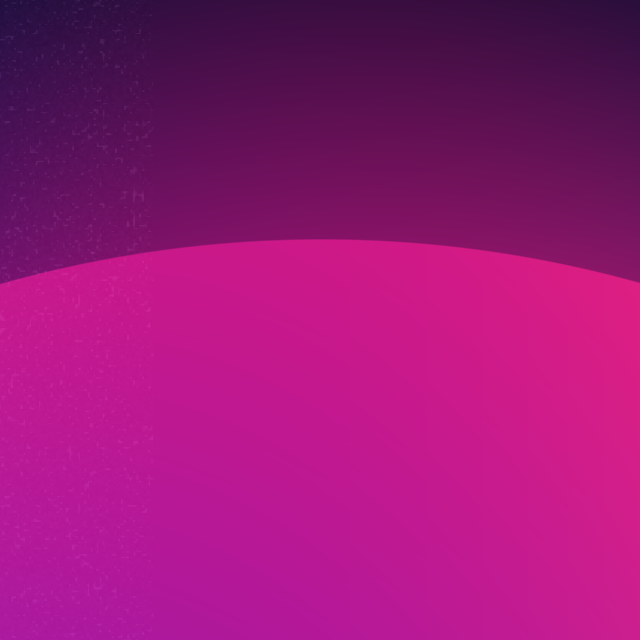
Give the GLSL for this background, as a Shadertoy shader.

```glsl
// A vast magenta disc rising under a plum dusk sky, with a grainy strip at left.
// Both areas are four-corner gradients with a soft bulge along the middle;
// the grain is value noise, cut into faint specks.

float hash(vec2 cell) {
    vec3 p = fract(cell.xyx * 0.1031);
    p += dot(p, p.yzx + 33.33);
    return fract((p.x + p.y) * p.z);
}

float valueNoise(vec2 p) {
    vec2 cell = floor(p);
    vec2 f = fract(p);
    f = f * f * (3.0 - 2.0 * f);
    return mix(mix(hash(cell), hash(cell + vec2(1, 0)), f.x),
               mix(hash(cell + vec2(0, 1)), hash(cell + vec2(1, 1)), f.x), f.y);
}

vec3 cornerBlend(vec3 lowLeft, vec3 lowRight, vec3 highLeft, vec3 highRight, vec2 t) {
    return mix(mix(lowLeft, lowRight, t.x), mix(highLeft, highRight, t.x), t.y);
}

void mainImage(out vec4 fragColor, in vec2 fragCoord) {
    vec2 uv = fragCoord / iResolution.xy;
    float pixel = 1.0 / iResolution.y;
    float middle = 4.0 * uv.x * (1.0 - uv.x);

    // Sky: plum at the horizon, dark violet at the top
    vec3 sky = cornerBlend(vec3(0.46, 0.07, 0.43), vec3(0.54, 0.09, 0.41),
                           vec3(0.13, 0.06, 0.25), vec3(0.16, 0.055, 0.23),
                           vec2(uv.x, (uv.y - 0.56) / 0.44));
    sky += middle * vec3(0.075, -0.005, 0.008);

    // Disc: purple at lower left, hot pink at upper right
    vec3 disc = cornerBlend(vec3(0.67, 0.10, 0.62), vec3(0.80, 0.12, 0.56),
                            vec3(0.78, 0.10, 0.55), vec3(0.87, 0.12, 0.51),
                            vec2(uv.x, uv.y / 0.56));
    disc += middle * vec3(-0.03, -0.015, 0.008);

    float edge = length(uv - vec2(0.503, -1.22)) - 1.846;
    float inside = smoothstep(pixel, -pixel, edge);
    vec3 color = mix(sky, disc, inside);

    // Grain: fine mottling and sparse bright specks up to a ragged right border
    float fine = valueNoise(uv * 256.0);
    float specks = smoothstep(0.72, 1.0, valueNoise(uv * 210.0 + 71.0));
    float border = 0.238 + 0.006 * (valueNoise(uv * 130.0 + 19.0) - 0.5);
    float strip = smoothstep(0.002, -0.002, uv.x - border);
    float grain = 0.02 * (fine - 0.4) + 0.07 * specks;
    color += strip * grain * mix(vec3(0.9, 0.8, 1.0), vec3(0.4, 0.7, 0.6), inside);

    fragColor = vec4(color, 1.0);
}
```
